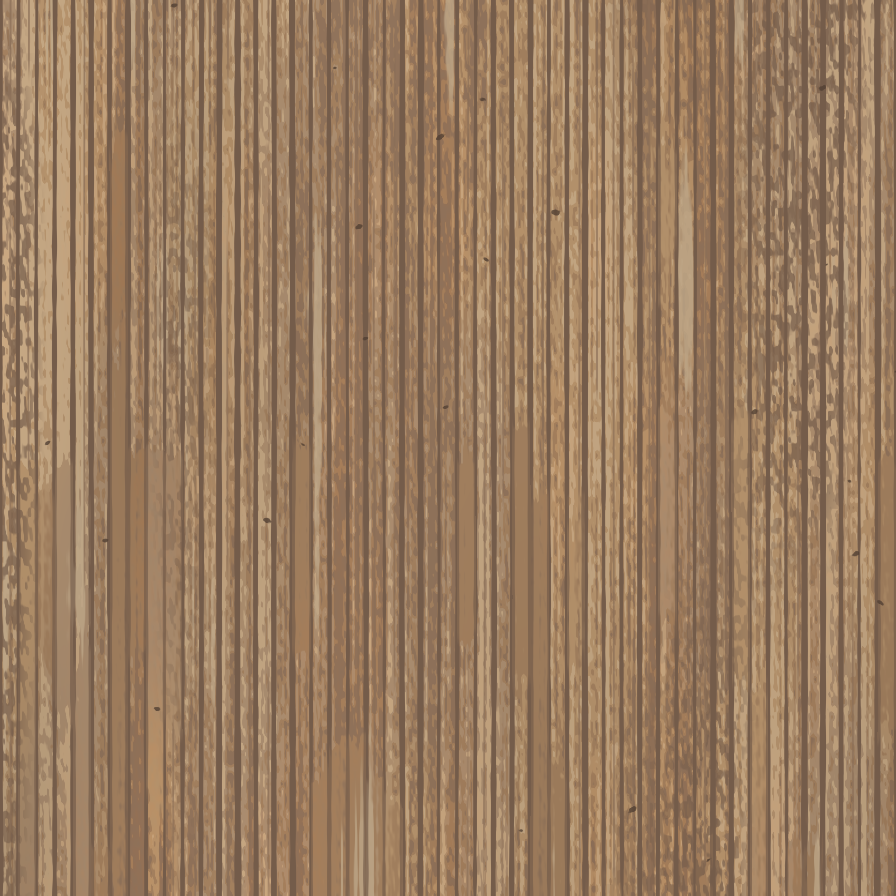
Give the GLSL for this texture, as a Shadertoy shader.

```glsl
// Weathered wall of narrow vertical wooden slats with dark grooves between them.
// A tone built from slat hashes, long streaks and fine flecks picks a stepped wood
// palette; smooth stains, worn flecks, pale scuffs and knots are laid over it.

const float SLATS = 49.0;                  // slats across the canvas
const float GROOVE = 0.125;                // half groove width, in slats
const float GROOVE_VARIATION = 0.09;       // spread of that width between grooves
const float SEAM_SHARE = 0.45;             // share of slats with a thin inner seam
const vec2 FLECK_SCALE = vec2(340.0, 120.0);
const vec2 STREAK_SCALE = vec2(380.0, 3.0);
const vec2 COLUMN_SCALE = vec2(13.0, 1.5);
const float KNOT_CELLS = 9.0;
const float KNOT_SHARE = 0.28;

const vec3 GROOVE_BROWN = vec3(0.455, 0.36, 0.29);
const vec3 SHADE_BROWN = vec3(0.54, 0.43, 0.34);
const vec3 TAN = vec3(0.61, 0.48, 0.355);
const vec3 GOLD = vec3(0.68, 0.55, 0.405);
const vec3 GREY_TAN = vec3(0.64, 0.53, 0.42);
const vec3 PALE = vec3(0.735, 0.625, 0.49);
const vec3 SCUFF = vec3(0.74, 0.65, 0.53);
const vec3 KNOT = vec3(0.32, 0.25, 0.20);

float hash(vec2 p) {
    vec3 q = fract(p.xyx * 0.1031);
    q += dot(q, q.yzx + 33.33);
    return fract((q.x + q.y) * q.z);
}

float noise(vec2 p) {
    vec2 i = floor(p), f = fract(p);
    f = f * f * (3.0 - 2.0 * f);
    float low = mix(hash(i), hash(i + vec2(1, 0)), f.x);
    float high = mix(hash(i + vec2(0, 1)), hash(i + vec2(1, 1)), f.x);
    return mix(low, high, f.y);
}

// Step centred on a limit, softened by the given half width
float edge(float limit, float soft, float v) {
    return smoothstep(limit - soft, limit + soft, v);
}

vec3 woodPalette(float tone, float greyness) {
    vec3 c = mix(SHADE_BROWN, TAN, edge(0.35, 0.03, tone));
    c = mix(c, mix(GOLD, GREY_TAN, greyness), edge(0.49, 0.03, tone));
    return mix(c, PALE, edge(0.68, 0.035, tone));
}

// Small dark flattened knots, at most one in each grid cell
float knots(vec2 p, float pixel) {
    vec2 base = floor(p * KNOT_CELLS);
    float cover = 0.0;
    for (int y = -1; y <= 1; y++)
    for (int x = -1; x <= 1; x++) {
        vec2 cell = base + vec2(x, y);
        vec2 centre = (cell + vec2(hash(cell + 17.0), hash(cell + 41.0))) / KNOT_CELLS;
        vec2 d = p - centre;
        d.y += d.x * (hash(cell + 73.0) - 0.5);
        float radius = mix(0.0015, 0.0048, hash(cell + 59.0));
        float dist = length(d * vec2(1.0, 1.5)) + 0.002 * (noise(p * 400.0) - 0.5);
        float present = step(hash(cell + 5.0), KNOT_SHARE);
        cover = max(cover, present * (1.0 - edge(radius, pixel, dist)));
    }
    return cover;
}

void mainImage(out vec4 fragColor, in vec2 fragCoord) {
    float pixel = 1.0 / iResolution.y;
    vec2 p = fragCoord * pixel;
    float soft = 0.6 * SLATS * pixel;

    // Slat layout: straight grooves, each with its own width
    float across = p.x * SLATS + 0.06 * (noise(vec2(p.x * 40.0, p.y * 3.0)) - 0.5);
    float id = floor(across);
    float u = fract(across);
    float grooveDist = min(u, 1.0 - u);
    float grooveId = floor(across + 0.5);
    float rough = 0.05 * (noise(vec2(grooveId * 7.3, p.y * 40.0)) - 0.5);
    float halfWidth = GROOVE + GROOVE_VARIATION * (hash(vec2(grooveId, 3.0)) - 0.5) + rough;

    // Grain layers
    vec2 slanted = vec2(p.x + 0.07 * p.y, p.y);
    float fleck = noise(slanted * FLECK_SCALE);
    float streak = noise(p * STREAK_SCALE);
    float column = noise(p * COLUMN_SCALE + 11.0);
    float slatTone = hash(vec2(id, 8.0));

    // Smooth stains cover whole stretches of single slats, mostly low down
    float ragged = 0.07 * (noise(p * vec2(200.0, 45.0)) - 0.5);
    float stainField = noise(vec2(id * 0.83 + 5.0, p.y * 2.6)) + ragged;
    float stain = edge(0.71 + 0.22 * smoothstep(0.4, 0.65, p.y), 0.02, stainField);

    // Stepped wood colour with a narrow lit strip beside each groove
    float lit = exp(-pow((u - 0.25) / 0.10, 2.0));
    float tone = 0.505 + 0.40 * (fleck - 0.5) + 0.46 * (streak - 0.5)
               + 0.42 * (column - 0.5) + 0.20 * (slatTone - 0.5) + 0.13 * lit;
    tone = mix(tone, 0.36 + 0.20 * slatTone, 0.85 * stain);
    float greyness = edge(0.55, 0.15, noise(p * vec2(13.0, 2.5) + 31.0));
    vec3 color = woodPalette(tone, greyness);
    float warmth = edge(0.6, 0.2, noise(p * vec2(24.0, 4.0) + 53.0));
    color += vec3(0.025, -0.004, -0.02) * warmth * fleck;

    // Large uneven light and dark zones
    color *= 1.0 + 0.12 * (noise(p * vec2(5.0, 1.6) + 97.0) - 0.5);

    // Pale rubbed scuffs that run along the slats
    float scuffField = noise(p * vec2(34.0, 3.0) + 83.0) + 0.20 * (streak - 0.5) + ragged;
    color = mix(color, SCUFF, 0.8 * edge(0.92, 0.03, scuffField));

    // Worn flecked bands, densest at the right border
    float wear = noise(p * vec2(10.0, 1.5) + 67.0) + 0.30 * smoothstep(0.90, 1.0, p.x);
    float wornFleck = noise(slanted * vec2(300.0, 110.0) + 29.0);
    float worn = edge(0.76, 0.12, wear) * edge(0.55, 0.10, wornFleck);
    color = mix(color, GROOVE_BROWN, 0.7 * worn);

    // Thin broken seams inside some slats, then the grooves
    float seamAt = mix(0.45, 0.72, hash(vec2(id, 21.0)));
    float seam = 1.0 - edge(0.05, soft, abs(u - seamAt));
    seam *= step(hash(vec2(id, 27.0)), SEAM_SHARE) * edge(0.4, 0.1, noise(vec2(id * 3.7, p.y * 6.0)));
    color = mix(color, SHADE_BROWN, 0.7 * seam * (1.0 - stain));
    float groove = 1.0 - edge(halfWidth, soft, grooveDist);
    color = mix(color, GROOVE_BROWN, groove * (1.0 - 0.3 * stain));

    color = mix(color, KNOT, 0.8 * knots(p, pixel));
    fragColor = vec4(color, 1.0);
}
```
